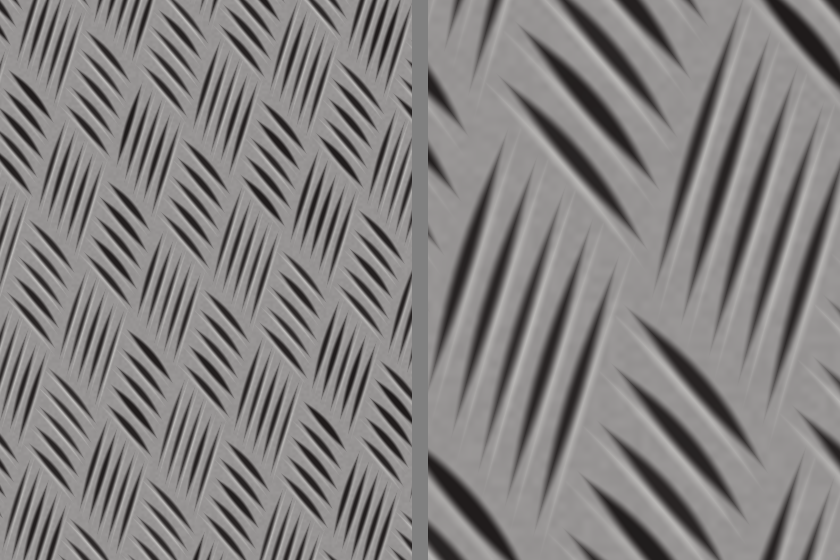
Left, the full canvas; right, a detail of the centre.
A Shadertoy shader for this texture:

```glsl
// Steel tread plate: alternating groups of five raised bars on a skewed lattice.
// Lengths are fractions of the canvas height; y runs downward.

const vec2 STEP_ACROSS = vec2(0.1380, -0.0710);  // lattice vectors
const vec2 STEP_DOWN   = vec2(0.0371, 0.2676);
const vec2 LATTICE_ORIGIN = vec2(0.350, 0.363);
const int   BARS = 5;
const float EDGE = 0.0034;                       // softness of bar edges
const float GROUP_WEAR = 0.45;                   // share of wear common to a group
const float GRAIN = 0.03;
const float GRAIN_SCALE = 200.0;

const vec3 STEEL  = vec3(0.590, 0.580, 0.578);
const vec3 SHADOW = vec3(0.105, 0.090, 0.090);
const vec3 GLINT  = vec3(0.800, 0.795, 0.785);

struct Group {
    vec2 center;      // offset from the lattice node
    vec2 dir;         // bar direction; the lit side lies at (dir.y, -dir.x)
    vec2 pitch;       // offset from one bar to the next
    float halfLength;
    float halfWidth;
    float bow;        // sideways bend of the bar
};

const Group SLANTED = Group(vec2(0.0), vec2(-0.650, -0.760),
                            vec2(-0.0091, 0.0332), 0.0560, 0.0069, -0.0022);
const Group STEEP = Group(vec2(0.0885, 0.0955), vec2(-0.292, 0.956),
                          vec2(0.0163, 0.0195), 0.0740, 0.0052, -0.0010);

float hash(vec2 p) {
    return fract(sin(dot(p, vec2(127.1, 311.7))) * 43758.5453);
}

float valueNoise(vec2 p) {
    vec2 i = floor(p), f = fract(p);
    f = f * f * (3.0 - 2.0 * f);
    return mix(mix(hash(i), hash(i + vec2(1, 0)), f.x),
               mix(hash(i + vec2(0, 1)), hash(i + vec2(1, 1)), f.x), f.y);
}

// Coverage of a pointed lens; along is -1..1 between its tips.
float lens(float along, float across, float halfWidth, float soft) {
    float d = abs(across) - halfWidth * (1.0 - along * along);
    return smoothstep(soft, -soft, d + 0.2 * soft);
}

// Adds the bars of one group: x collects shadow, y collects glint.
void addGroup(Group g, vec2 p, vec2 cell, float seed, float soft, inout vec2 shade) {
    vec2 litSide = vec2(g.dir.y, -g.dir.x);
    float groupWear = hash(cell + seed * 2.7);
    for (int i = 0; i < BARS; i++) {
        float k = float(i) - 0.5 * float(BARS - 1);
        vec2 q = p - g.center - k * g.pitch;
        vec2 key = cell + vec2(seed, 7.3 * float(i));

        // Wear: each bar differs in width, depth and brightness
        float wear = mix(hash(key), groupWear, GROUP_WEAR);
        float size = 0.94 + 0.12 * hash(key + 41.7);
        float width = g.halfWidth * mix(1.1, 0.65, wear);
        float along = dot(q, g.dir) / (g.halfLength * size);
        float across = dot(q, litSide) - g.bow * (1.0 - along * along);

        float dark = lens(along, across, width, soft) * mix(1.0, 0.82, wear);
        float lit = lens(along, across - 1.0 * width - 0.0025, 0.5 * width, soft);
        shade = max(shade, vec2(dark, lit * mix(0.2, 1.0, wear)));
    }
}

void mainImage(out vec4 fragColor, in vec2 fragCoord) {
    vec2 p = vec2(fragCoord.x, iResolution.y - fragCoord.y) / iResolution.y;
    float soft = max(EDGE, 0.75 / iResolution.y);

    // Nearby lattice nodes
    mat2 lattice = mat2(STEP_ACROSS, STEP_DOWN);
    vec2 nearest = floor(inverse(lattice) * (p - LATTICE_ORIGIN) + 0.5);
    vec2 shade = vec2(0.0);
    for (int y = -1; y <= 1; y++) {
        for (int x = -1; x <= 1; x++) {
            vec2 cell = nearest + vec2(x, y);
            vec2 q = p - LATTICE_ORIGIN - lattice * cell;
            addGroup(SLANTED, q, cell, 3.1, soft, shade);
            addGroup(STEEP, q, cell, 19.6, soft, shade);
        }
    }

    // Brushed grey plate, glints, then shadows
    vec3 color = STEEL + GRAIN * (valueNoise(p * GRAIN_SCALE) - 0.5);
    color = mix(color, GLINT, shade.y);
    color = mix(color, SHADOW, shade.x);
    fragColor = vec4(color, 1.0);
}
```
